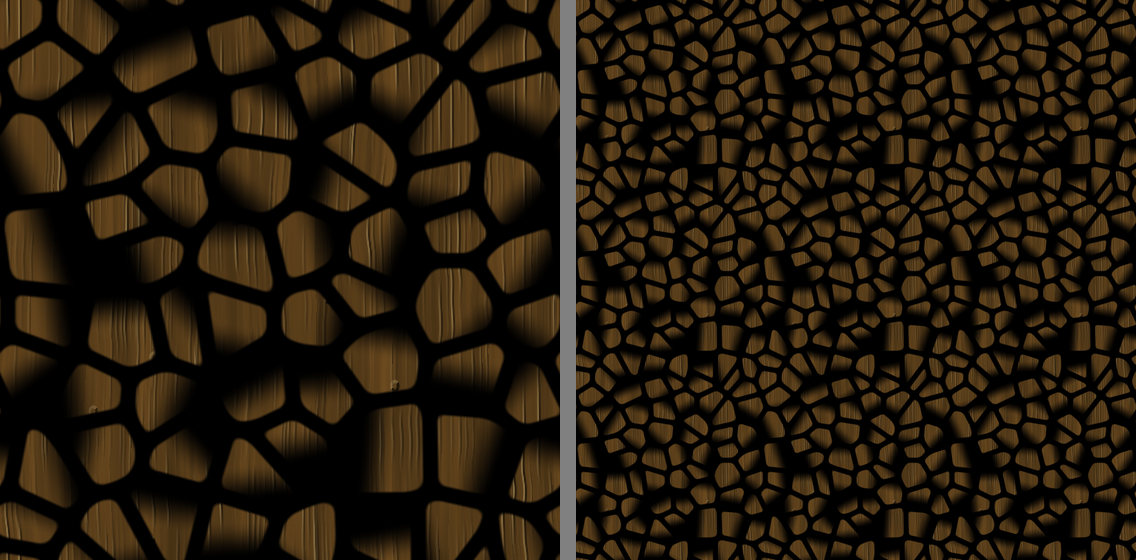
Left: one tile. Right: repeated 3 by 3.
This pattern is drawn by a Shadertoy shader. Its source:

```glsl
const float CELLS = 8.0;      // stones per canvas side
const float GRAIN_COLUMNS = 42.0;
const float KNOT_GRID = 9.0;

const vec3 WOOD_DARK = vec3(0.23, 0.16, 0.065);
const vec3 WOOD_LIGHT = vec3(0.45, 0.31, 0.13);
const vec3 STREAK = vec3(0.58, 0.48, 0.30);

float hash(vec2 p, float seed) {
    return fract(sin(dot(p, vec2(127.1, 311.7)) + seed * 17.3) * 43758.5453);
}

vec2 hash2(vec2 p, float seed) {
    return vec2(hash(p, seed), hash(p, seed + 1.0));
}

// Value noise that wraps after a whole number of lattice steps
float noise(vec2 uv, vec2 period, float seed) {
    vec2 q = uv * period;
    vec2 i = floor(q);
    vec2 f = fract(q);
    f = f * f * (3.0 - 2.0 * f);
    vec2 lo = mod(i, period);
    vec2 hi = mod(i + 1.0, period);
    float bottom = mix(hash(lo, seed), hash(vec2(hi.x, lo.y), seed), f.x);
    float top = mix(hash(vec2(lo.x, hi.y), seed), hash(hi, seed), f.x);
    return mix(bottom, top, f.y);
}

float smoothMin(float a, float b, float k) {
    float h = max(k - abs(a - b), 0.0) / k;
    return min(a, b) - h * h * k * 0.25;
}

vec2 cellSite(vec2 cell) {
    return cell + 0.04 + 0.92 * hash2(mod(cell, CELLS), 3.0);
}

// Lit face of the Voronoi cell: rounded crisp rim and a fade to one side
float cellShade(vec2 uv) {
    vec2 p = uv * CELLS;
    vec2 base = floor(p);
    vec2 nearest = base;
    float best = 1e3;
    for (int y = -2; y <= 2; y++)
    for (int x = -2; x <= 2; x++) {
        vec2 cell = base + vec2(x, y);
        float d = distance(p, cellSite(cell));
        if (d < best) { best = d; nearest = cell; }
    }

    vec2 site = cellSite(nearest);
    float edge = 2.0;
    for (int y = -2; y <= 2; y++)
    for (int x = -2; x <= 2; x++) {
        if (x == 0 && y == 0) continue;
        vec2 other = cellSite(nearest + vec2(x, y));
        float d = dot(0.5 * (site + other) - p, normalize(other - site));
        edge = smoothMin(edge, d, 0.12);
    }

    vec2 id = mod(nearest, CELLS);
    float angle = 6.2832 * hash(id, 7.0);
    float tilt = dot(p - site, vec2(cos(angle), sin(angle)));
    float offset = mix(-0.08, 0.26, hash(id, 8.0));
    float fade = smoothstep(-0.38, 0.16, tilt + offset);
    return smoothstep(0.085, 0.135, edge) * fade;
}

// Plank boundary: x = bright crest, y = dark groove, z = plank tone
vec3 grainLine(vec2 uv, float columns, float seed) {
    float x = uv.x * columns;
    float column = mod(floor(x), columns);
    float centre = mix(0.2, 0.8, hash(vec2(column, 0.0), seed));
    float d = (fract(x) - centre) / columns;
    float strength = noise(vec2((column + 0.5) / columns, uv.y), vec2(columns, 9.0), seed + 1.0);
    strength = smoothstep(0.42, 0.85, strength);
    float crest = 1.0 - smoothstep(0.0006, 0.0026, abs(d));
    float groove = 1.0 - smoothstep(0.0006, 0.003, abs(d - 0.0032));
    float plank = mod(column + step(0.0, d), columns);
    return vec3(crest * strength, groove * strength, hash(vec2(plank, 4.0), seed));
}

// Sparse embossed oval rings
float knot(vec2 uv) {
    vec2 q = uv * KNOT_GRID;
    vec2 id = mod(floor(q), KNOT_GRID);
    vec2 d = fract(q) - mix(vec2(0.2), vec2(0.8), hash2(id, 21.0));
    float ring = 1.0 - smoothstep(0.008, 0.03, abs(length(d * vec2(1.0, 0.75)) - 0.055));
    return ring * step(0.8, hash(id, 23.0)) * (d.x > d.y ? -1.0 : 0.8);
}

vec3 wood(vec2 uv) {
    vec2 bent = uv;
    bent.x += 0.010 * (noise(uv, vec2(6.0, 5.0), 31.0) - 0.5);
    bent.x += 0.004 * (noise(uv, vec2(14.0, 24.0), 32.0) - 0.5);

    vec3 wide = grainLine(bent, GRAIN_COLUMNS, 41.0);
    vec3 fine = grainLine(bent, GRAIN_COLUMNS * 2.0, 47.0);
    float tone = 0.35 * wide.z + 0.15 * fine.z;
    tone += 0.30 * noise(bent, vec2(36.0, 5.0), 51.0);
    tone += 0.22 * noise(bent, vec2(180.0, 7.0), 53.0);

    float ring = knot(uv);
    float crest = max(wide.x, 0.4 * fine.x) * 0.75 + max(ring, 0.0) * 0.6;
    float groove = max(wide.y, 0.6 * fine.y) * 0.55 + max(-ring, 0.0) * 0.6;
    vec3 color = mix(WOOD_DARK, WOOD_LIGHT, tone) * (1.0 - groove);
    return mix(color, STREAK, min(crest, 1.0));
}

void mainImage(out vec4 fragColor, in vec2 fragCoord) {
    vec2 uv = fragCoord / iResolution.xy;
    fragColor = vec4(wood(uv) * cellShade(uv), 1.0);
}
```
